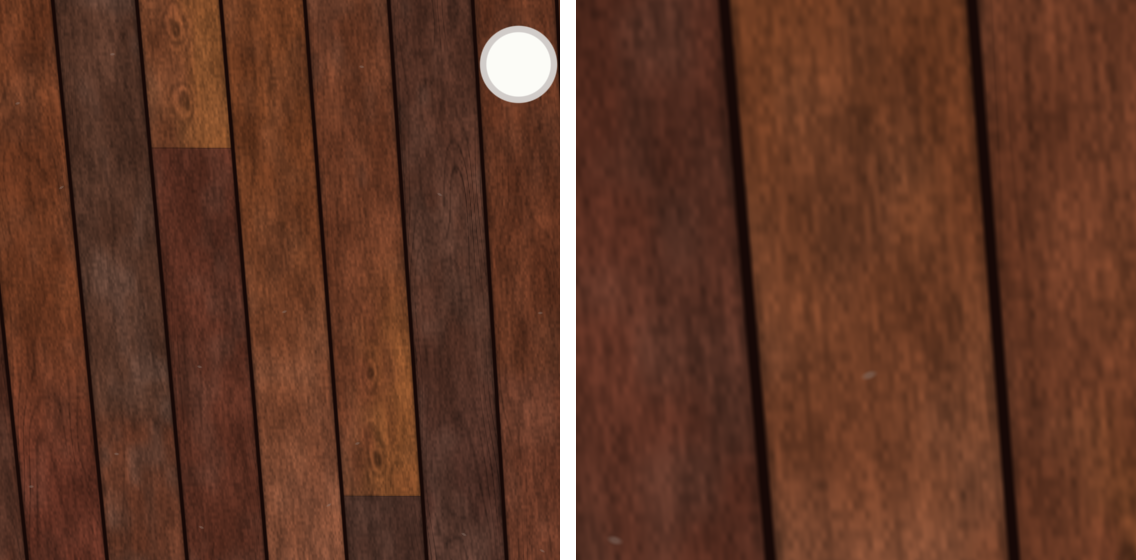
Left, the full canvas; right, a detail of the centre.
Reproduce this texture procedurally as a Shadertoy shader.

```glsl
// Dark hardwood deck: slightly fanned, leaning planks split by soft black gaps, with a white disc.
// Each plank has an upper and lower tone; stretched value noise and layered sines
// add grain, knots and weathering, and a cellular scatter adds pale flecks.

const float GAP_TOP = 0.0938, GAP_BOTTOM = 0.1914;   // x of the first gap at each canvas edge
const float PITCH_TOP = 0.150, PITCH_BOTTOM = 0.1427; // plank spacing at each canvas edge
const float GAP_HALF = 0.0033, GAP_BLUR = 0.0020;
const float KNOT_SPACING = 0.145;
const float EXPOSURE = 1.11;
const vec3 GAP_COLOR = vec3(0.085, 0.032, 0.022);
const vec3 GOLD = vec3(0.50, 0.30, 0.15);
const vec3 WEATHERED = vec3(0.32, 0.225, 0.185);
const vec3 FLECK_COLOR = vec3(0.54, 0.46, 0.42);
const vec3 DISC_COLOR = vec3(0.99, 0.99, 0.97);
const vec3 RIM_COLOR = vec3(0.82, 0.80, 0.79);
const vec2 DISC_CENTER = vec2(0.926, 0.885);
const float DISC_RADIUS = 0.0575, RIM_RADIUS = 0.069;

// Per plank, left to right: tones, height where they meet, softness, knottiness, wear, arching
const int PLANKS = 9;
const vec3 UPPER[PLANKS] = vec3[](
    vec3(.27, .15, .11), vec3(.36, .19, .11), vec3(.28, .175, .13),
    vec3(.37, .21, .13), vec3(.37, .20, .11), vec3(.35, .19, .12),
    vec3(.27, .16, .12), vec3(.33, .175, .11), vec3(.30, .16, .10));
const vec3 LOWER[PLANKS] = vec3[](
    vec3(.26, .14, .10), vec3(.32, .16, .115), vec3(.34, .19, .13),
    vec3(.30, .155, .11), vec3(.44, .26, .18), vec3(.24, .15, .12),
    vec3(.25, .15, .12), vec3(.35, .19, .13), vec3(.30, .16, .10));
const float JOINT[PLANKS] = float[](.3, .3, .25, .736, .4, .115, .3, .33, .3);
const float SOFT[PLANKS] = float[](.2, .2, .03, .002, .4, .002, .2, .02, .2);
const float KNOTTY[PLANKS] = float[](0., 0., 0., 1., 0., 1., 0., 0., 0.);
const float WEAR[PLANKS] = float[](.3, .15, .65, .3, .15, .3, .4, .15, .3);
const float ARCHING[PLANKS] = float[](.5, 1., .4, .4, .2, .4, 1., .6, .5);

float hash(vec2 p) {
    vec3 q = fract(vec3(p.xyx) * 0.1031);
    q += dot(q, q.yzx + 33.33);
    return fract((q.x + q.y) * q.z);
}

float noise(vec2 p) {
    vec2 i = floor(p), f = fract(p);
    f = f * f * (3.0 - 2.0 * f);
    return mix(mix(hash(i), hash(i + vec2(1, 0)), f.x),
               mix(hash(i + vec2(0, 1)), hash(i + 1.0), f.x), f.y);
}

// Signed brightness of the grain; w is in canvas units, across is 0..1 over a plank
float woodGrain(vec2 w, float across, float arching) {
    float warp = noise(w * vec2(24.0, 6.0));
    float bow = across - 0.5;
    float arch = bow * bow * 22.0 + w.y * 7.0 + warp * 6.0;
    float lines = pow(0.5 + 0.5 * sin(arch * 4.0), 5.0) - 0.25;
    float streak = noise(w * vec2(200.0, 36.0)) - 0.5;
    float pores = noise(w * vec2(290.0, 170.0)) - 0.5;
    float broad = noise(w * vec2(70.0, 9.0)) - 0.5;
    return -0.26 * arching * lines * noise(w * vec2(15.0, 7.0) + 9.0)
         + 0.24 * streak + 0.23 * pores + 0.20 * broad;
}

// Rare short pale marks, at most one per cell
float flecks(vec2 p) {
    vec2 cell = floor(p * 13.0);
    vec2 spot = 0.2 + 0.6 * vec2(hash(cell + 3.0), hash(cell + 17.0));
    vec2 d = (fract(p * 13.0) - spot) / 13.0;
    d.y += d.x * (hash(cell + 29.0) - 0.5);
    float mark = 1.0 - smoothstep(0.2, 1.0, length(d / vec2(0.006, 0.0035)));
    return mark * step(0.91, hash(cell + 41.0));
}

void mainImage(out vec4 fragColor, in vec2 fragCoord) {
    vec2 p = fragCoord / iResolution.y;
    float px = 1.0 / iResolution.y;

    // Fanned plank coordinates
    float pitch = mix(PITCH_BOTTOM, PITCH_TOP, p.y);
    float u = (p.x - mix(GAP_BOTTOM, GAP_TOP, p.y)) / pitch;
    int id = clamp(int(floor(u)) + 2, 0, PLANKS - 1);
    float across = fract(u), seed = float(id);
    float h = p.y - JOINT[id];
    vec2 w = vec2(across * 0.148, p.y) + seed * vec2(3.17, 7.31);

    // Base tone, grey weathering and reddish blotches
    vec3 color = mix(LOWER[id], UPPER[id], smoothstep(-SOFT[id], SOFT[id], h));
    float cloud = noise(w * vec2(16.0, 9.0)) * 0.6 + noise(w * vec2(42.0, 26.0)) * 0.4;
    color = mix(color, WEATHERED, WEAR[id] * smoothstep(0.4, 0.8, cloud));
    float blotch = noise(w * vec2(28.0, 14.0) + 50.0) - 0.5;
    color *= 1.0 + blotch * vec3(0.24, 0.29, 0.32);

    // Patchy golden stretch with irregular knots above a joint
    float figured = KNOTTY[id] * step(0.0, h) * (1.0 - smoothstep(0.22, 0.50, h));
    float goldBand = smoothstep(0.1, 0.85, across + 0.9 * (cloud - 0.5));
    color = mix(color, GOLD, figured * goldBand * 0.65);
    float row = floor(h / KNOT_SPACING);
    float size = 0.8 + 0.6 * hash(vec2(row + 5.0, seed));
    vec2 k = vec2((across - 0.45) * 0.34, (fract(h / KNOT_SPACING) - 0.5) * KNOT_SPACING);
    k += 0.030 * (vec2(noise(w * 38.0), noise(w * 38.0 + 20.0)) - 0.5);
    float r = length(k) / size;
    float rings = sin(r * 260.0 + 5.0 * cloud) * (1.0 - smoothstep(0.02, 0.07, r));
    color *= 1.0 + figured * (0.13 * rings - 0.28 * exp(-r * r * 7000.0));

    // Fine grain, flecks, joint lines and shaded plank edges
    color *= EXPOSURE * (1.0 + woodGrain(w, across, ARCHING[id]));
    color = mix(color, FLECK_COLOR, 0.45 * flecks(p));
    color *= 1.0 - 0.15 * KNOTTY[id] * (1.0 - smoothstep(0.0005, 0.003, abs(h)));
    float edge = min(across, 1.0 - across) * pitch;
    color *= mix(0.82, 1.0, smoothstep(GAP_HALF, 0.011, edge));
    float blur = max(GAP_BLUR, px);
    color = mix(GAP_COLOR, color, smoothstep(GAP_HALF - blur, GAP_HALF + blur, edge));

    // Rimmed disc
    float d = length(p - DISC_CENTER);
    color = mix(RIM_COLOR, color, smoothstep(-px, px, d - RIM_RADIUS));
    color = mix(DISC_COLOR, color, smoothstep(-px, px, d - DISC_RADIUS));
    fragColor = vec4(clamp(color, 0.0, 1.0), 1.0);
}
```
